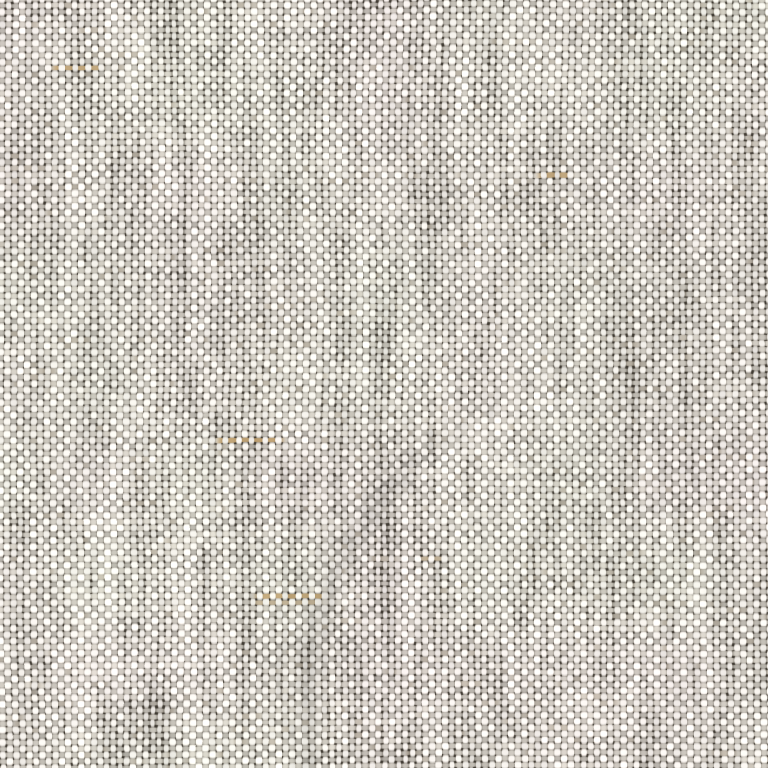
Reproduce this texture procedurally as a WebGL 1 fragment shader.

```glsl
precision highp float;
// Plain-weave linen: tall pale warp beads stand in a checker over greyer weft,
// with dark gaps at the corners. Value noise varies thread width and tone into
// vertical slubs; a soft curved crease and a few ochre fibres finish the cloth.

uniform vec2 u_resolution;

const vec2 THREADS = vec2(116.0, 122.0);   // warp across, weft down
const float WARP_HALF = 0.415;             // half widths, in thread pitches
const float WEFT_HALF = 0.350;
const float SLUB_WIDTH = 0.20;             // width change along slubs
const float SLUB_TONE = 0.09;
const float MOTTLE_TONE = 0.035;
const float DRIFT = 0.20;                  // wander of single threads
const float EDGE = 0.09;                   // softness of thread edges
const float CREASE_WIDTH = 0.018;
const float CREASE_DEPTH = 0.085;
const int SAMPLES = 3;                     // per axis
const int STRAYS = 6;

const vec3 GAP = vec3(0.26, 0.24, 0.21);
const vec3 WARP_DARK = vec3(0.60, 0.58, 0.55);
const vec3 WARP_LIGHT = vec3(0.985, 0.975, 0.96);
const vec3 WEFT_DARK = vec3(0.52, 0.50, 0.465);
const vec3 WEFT_LIGHT = vec3(0.80, 0.785, 0.755);
const vec3 FLECK = vec3(0.54, 0.48, 0.39);
const vec3 OCHRE = vec3(0.75, 0.61, 0.39);
const vec3 GREEN_TINT = vec3(0.992, 1.0, 0.98);
const vec3 MAUVE_TINT = vec3(1.0, 0.983, 0.987);
const float PI = 3.14159;

float hash(vec2 p) {
  vec3 q = fract(p.xyx * 0.1031);
  q += dot(q, q.yzx + 33.33);
  return fract((q.x + q.y) * q.z);
}

float noise(vec2 p) {
  vec2 i = floor(p);
  vec2 f = fract(p);
  f = f * f * (3.0 - 2.0 * f);
  return mix(mix(hash(i), hash(i + vec2(1.0, 0.0)), f.x),
             mix(hash(i + vec2(0.0, 1.0)), hash(i + 1.0), f.x), f.y);
}

// Rounded cross-section of a thread: 1 on its axis, 0 at its edge
float roundness(float offset, float halfWidth) {
  float u = offset / halfWidth;
  return sqrt(max(1.0 - u * u, 0.0));
}

float threadMask(float offset, float halfWidth) {
  return 1.0 - smoothstep(halfWidth - EDGE, halfWidth + EDGE, abs(offset));
}

// Short coloured fibres lying along single weft threads
float strayFibre(float x, float row) {
  float amount = 0.0;
  for (int k = 0; k < STRAYS; k++) {
    float seed = float(k) + 1.0;
    float start = hash(vec2(seed, 11.0));
    float fibreRow = floor(hash(vec2(seed, 23.0)) * THREADS.y);
    float halfLength = mix(0.018, 0.055, hash(vec2(seed, 37.0)));
    float along = 1.0 - smoothstep(halfLength - 0.012, halfLength, abs(x - start));
    float onRow = 1.0 - step(0.5, abs(row - fibreRow));
    amount = max(amount, along * onRow * mix(0.35, 0.8, hash(vec2(seed, 51.0))));
  }
  return amount;
}

vec3 weave(vec2 uv, vec2 wobble, float slub) {
  vec2 q = uv * THREADS + wobble;
  vec2 id = floor(q);
  vec2 f = fract(q) - 0.5;
  float warpOver = 1.0 - mod(id.x + id.y, 2.0);
  float side = 2.0 * warpOver - 1.0;
  vec2 bend = side * cos(PI * f);

  // Each thread wanders and changes width; beads on top swell, tips taper
  float warpOwn = noise(vec2(id.x, uv.y * 16.0)) - 0.5;
  float weftOwn = noise(vec2(uv.x * 18.0, id.y + 300.0)) - 0.5;
  f.x += DRIFT * (noise(vec2(id.x + 150.0, uv.y * 50.0)) - 0.5);
  f.y += DRIFT * (noise(vec2(uv.x * 50.0, id.y + 450.0)) - 0.5);
  float warpHalf = WARP_HALF + SLUB_WIDTH * slub + 0.14 * warpOwn;
  float weftHalf = WEFT_HALF + 0.13 * weftOwn;
  warpHalf = clamp(warpHalf * (1.0 + 0.17 * bend.y), 0.26, 0.54);
  weftHalf = clamp(weftHalf * (1.0 - 0.08 * bend.x), 0.24, 0.48);

  float warpHeight = 0.5 * roundness(f.x, warpHalf) + 0.5 * bend.y;
  float weftHeight = 0.5 * roundness(f.y, weftHalf) - 0.5 * bend.x;
  float bead = hash(id + 71.0) - 0.5;
  vec3 warp = mix(WARP_DARK, WARP_LIGHT, smoothstep(-0.1, 0.85, warpHeight));
  vec3 weft = mix(WEFT_DARK, WEFT_LIGHT, smoothstep(-0.1, 0.95, weftHeight));
  warp *= 1.0 + 0.09 * bead + 0.08 * warpOwn;
  weft *= 1.0 + 0.13 * bead + 0.15 * weftOwn;

  // Brown flecks and ochre fibres in the weft
  float fleck = smoothstep(0.80, 0.98, noise(vec2(uv.x * 45.0, id.y + 700.0)));
  weft = mix(weft, FLECK, 0.28 * fleck);
  weft = mix(weft, OCHRE, strayFibre(uv.x, id.y));

  float warpMask = threadMask(f.x, warpHalf);
  float weftMask = threadMask(f.y, weftHalf);
  vec3 warpTop = mix(mix(GAP, weft, weftMask), warp, warpMask);
  vec3 weftTop = mix(mix(GAP, warp, warpMask), weft, weftMask);
  return mix(weftTop, warpTop, warpOver);
}

// Shadow and faint highlight along a fold that curves to the upper right
float crease(vec2 uv) {
  float slope = 6.6 * uv.y * uv.y;
  float d = (uv.x - 0.40 - 2.2 * uv.y * uv.y * uv.y) / sqrt(1.0 + slope * slope);
  float shadow = exp(-d * d / (CREASE_WIDTH * CREASE_WIDTH));
  float lit = exp(-pow(abs(d / CREASE_WIDTH - 1.8), 2.0));
  return (0.3 * lit - shadow) * (1.0 - smoothstep(0.30, 0.62, uv.y));
}

void main() {
  vec2 uv = gl_FragCoord.xy / u_resolution;
  vec2 wobble = 0.5 * vec2(noise(uv * 5.0), noise(uv * 5.0 + 40.0));
  float slub = 0.6 * noise(uv * vec2(34.0, 4.0) + 5.0)
             + 0.4 * noise(uv * vec2(75.0, 9.0) + 17.0) - 0.5;
  float mottle = noise(uv * vec2(9.0, 6.0) + 31.0) - 0.5;

  vec3 color = vec3(0.0);
  for (int y = 0; y < SAMPLES; y++) {
    for (int x = 0; x < SAMPLES; x++) {
      vec2 jitter = (vec2(float(x), float(y)) + 0.5) / float(SAMPLES) - 0.5;
      color += weave(uv + jitter / u_resolution, wobble, slub);
    }
  }
  color /= float(SAMPLES * SAMPLES);

  // Broad tone, tint and fold
  color *= 1.0 + SLUB_TONE * slub + MOTTLE_TONE * mottle + CREASE_DEPTH * crease(uv);
  color *= mix(MAUVE_TINT, GREEN_TINT, noise(uv * 8.0 + 63.0));
  gl_FragColor = vec4(clamp(color, 0.0, 1.0), 1.0);
}
```
